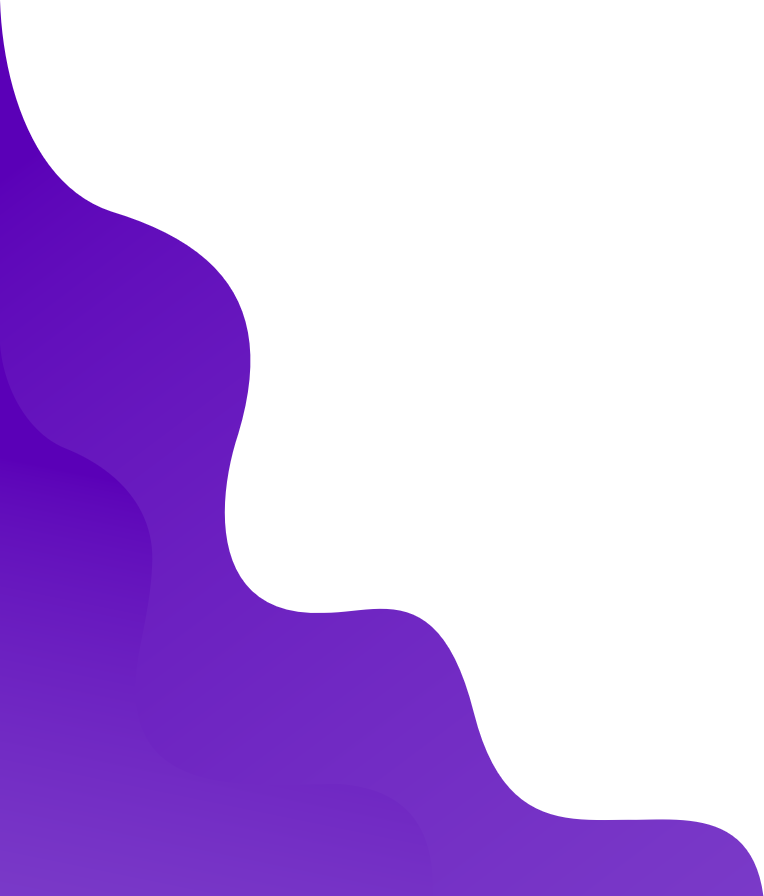
Give the GLSL for this background, as a Shadertoy shader.

```glsl
// Two wavy violet hills stacked in the lower left corner of a white page.
// Each outline is a chain of cubic Bezier curves, filled by an even-odd ray
// test, smoothed by distance, and tinted with its own linear gradient.

#define PAPER vec3(1.0)
#define DEEP_VIOLET vec3(0.353, 0.0, 0.718)
#define SOFT_VIOLET vec3(0.478, 0.227, 0.784)
#define GRADIENT_EASE 0.7
#define STEPS 24
#define CURVES 6
#define POINTS 19

// Outlines run from the left side down to the bottom, in canvas heights.
// Neighbouring curves share an end point.
const vec2 BACK_HILL[POINTS] = vec2[POINTS](
    vec2(0.0, 1.0), vec2(0.003, 0.902), vec2(0.039, 0.792),
    vec2(0.124, 0.764), vec2(0.260, 0.723), vec2(0.305, 0.646),
    vec2(0.266, 0.516), vec2(0.240, 0.438), vec2(0.234, 0.310),
    vec2(0.362, 0.316), vec2(0.423, 0.316), vec2(0.491, 0.355),
    vec2(0.529, 0.204), vec2(0.563, 0.069), vec2(0.641, 0.086),
    vec2(0.710, 0.085), vec2(0.768, 0.086), vec2(0.840, 0.092),
    vec2(0.852, 0.0));

const vec2 FRONT_HILL[POINTS] = vec2[POINTS](
    vec2(0.0, 0.616), vec2(0.004, 0.564), vec2(0.033, 0.516),
    vec2(0.072, 0.500), vec2(0.130, 0.477), vec2(0.171, 0.434),
    vec2(0.170, 0.375), vec2(0.169, 0.336), vec2(0.161, 0.303),
    vec2(0.155, 0.271), vec2(0.124, 0.102), vec2(0.280, 0.125),
    vec2(0.378, 0.125), vec2(0.449, 0.120), vec2(0.486, 0.082),
    vec2(0.483, 0.0), vec2(0.483, -0.02), vec2(0.483, -0.04),
    vec2(0.483, -0.06));

vec2 cubic(vec2 a, vec2 b, vec2 c, vec2 d, float t) {
    float s = 1.0 - t;
    return s * s * s * a + 3.0 * s * t * (s * b + t * c) + t * t * t * d;
}

float segmentDistance(vec2 p, vec2 a, vec2 b) {
    vec2 edge = b - a;
    float h = clamp(dot(p - a, edge) / max(dot(edge, edge), 1e-9), 0.0, 1.0);
    return length(p - a - h * edge);
}

// Signed distance to an outline, negative on its lower left side.
float hillDistance(vec2 p, vec2 outline[POINTS]) {
    float nearest = 10.0;
    float side = 1.0;
    vec2 last = outline[0];
    for (int i = 0; i < CURVES; i++) {
        int k = 3 * i;
        for (int j = 1; j <= STEPS; j++) {
            vec2 next = cubic(outline[k], outline[k + 1], outline[k + 2],
                              outline[k + 3], float(j) / float(STEPS));
            nearest = min(nearest, segmentDistance(p, last, next));
            // Flip the side whenever a ray to the right crosses the outline.
            if ((last.y > p.y) != (next.y > p.y)) {
                float along = (p.y - last.y) / (next.y - last.y);
                if (p.x < mix(last.x, next.x, along)) side = -side;
            }
            last = next;
        }
    }
    return side * nearest;
}

vec3 violetGradient(vec2 p, vec2 start, vec2 end) {
    vec2 axis = end - start;
    float t = clamp(dot(p - start, axis) / dot(axis, axis), 0.0, 1.0);
    return mix(DEEP_VIOLET, SOFT_VIOLET, pow(t, GRADIENT_EASE));
}

void mainImage(out vec4 fragColor, in vec2 fragCoord) {
    vec2 p = fragCoord / iResolution.y;
    float pixel = 1.0 / iResolution.y;

    // Coverage of each hill, softened over one pixel
    float back = clamp(0.5 - hillDistance(p, BACK_HILL) / pixel, 0.0, 1.0);
    float front = clamp(0.5 - hillDistance(p, FRONT_HILL) / pixel, 0.0, 1.0);

    // Diagonal gradient behind, nearly vertical gradient in front
    vec3 backColor = violetGradient(p, vec2(0.0, 0.797), vec2(0.689, -0.121));
    vec3 frontColor = violetGradient(p, vec2(0.0, 0.489), vec2(-0.096, 0.019));

    vec3 color = mix(PAPER, backColor, back);
    color = mix(color, frontColor, front);
    fragColor = vec4(color, 1.0);
}
```
